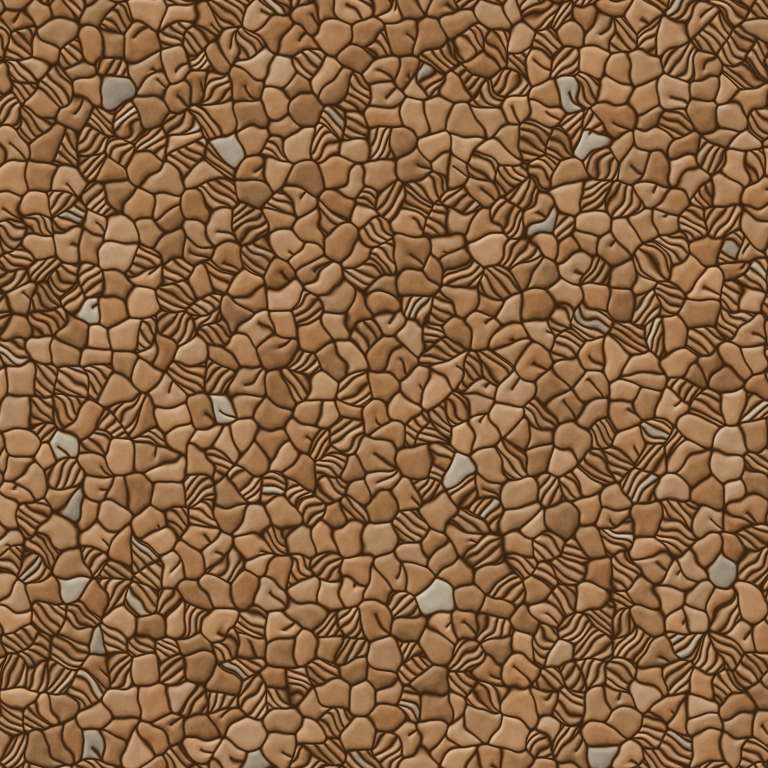
Write a Shadertoy shader that draws this texture.

```glsl
// Packed bed of rounded brown pebbles and split slivers with dark seams.

const float STONES_ACROSS = 29.0;
const vec2 LIGHT_DIR = vec2(-0.45, 0.89);
const vec3 SEAM_BROWN = vec3(0.22, 0.14, 0.07);
const vec3 CLAY_BROWN = vec3(0.60, 0.44, 0.29);
const vec3 PALE_SAND = vec3(0.80, 0.69, 0.58);
const vec3 COOL_GREY = vec3(0.62, 0.61, 0.56);

struct Stone {
    float edge; // distance to the nearest seam
    vec2 id;    // unique per stone or sliver
};

vec2 hash22(vec2 p) {
    vec3 q = fract(p.xyx * vec3(0.1031, 0.1030, 0.0973));
    q += dot(q, q.yzx + 33.33);
    return fract((q.xx + q.yz) * q.zy);
}

float gradientDot(vec2 corner, vec2 offset) {
    return dot(hash22(corner) * 2.0 - 1.0, offset);
}

float gradientNoise(vec2 p) {
    vec2 i = floor(p), f = fract(p);
    vec2 u = f * f * f * (f * (f * 6.0 - 15.0) + 10.0);
    vec2 e = vec2(1.0, 0.0);
    float low = mix(gradientDot(i, f), gradientDot(i + e, f - e), u.x);
    float high = mix(gradientDot(i + e.yx, f - e.yx), gradientDot(i + 1.0, f - 1.0), u.x);
    return mix(low, high, u.y);
}

float smoothMin(float a, float b, float k) {
    float h = max(k - abs(a - b), 0.0) / k;
    return min(a, b) - h * h * k * 0.25;
}

vec2 seedPoint(vec2 cell) {
    return cell + 0.5 + 0.88 * (hash22(cell + 71.0) - 0.5);
}

// Bends straight cell walls into irregular curves.
vec2 warp(vec2 p, float amount) {
    return p + amount * vec2(gradientNoise(p * 1.1 + 13.0), gradientNoise(p * 1.1 + 57.0));
}

// Cuts some stones into parallel slivers and notches others.
Stone splitStone(Stone stone, vec2 local, float spacing) {
    vec2 kind = hash22(stone.id + 19.0);
    float angle = (kind.y < 0.68 ? -0.65 : 0.85) + 0.5 * (fract(kind.y * 17.0) - 0.5);
    vec2 along = vec2(cos(angle), sin(angle));
    vec2 q = vec2(dot(local, along), dot(local, vec2(-along.y, along.x)));
    if (kind.x < 0.34) {
        float strip = q.y / spacing + 0.5;
        float groove = (0.5 - abs(fract(strip) - 0.5)) * spacing;
        stone.edge = smoothMin(stone.edge, groove, 0.05);
        stone.id += floor(strip) * 0.37;
    } else if (kind.x < 0.52) {
        float notch = length(vec2(min(q.x - 0.05, 0.0), q.y));
        stone.edge = smoothMin(stone.edge, notch, 0.05);
    }
    return stone;
}

Stone findStone(vec2 p) {
    p = warp(p, 0.42);
    vec2 base = floor(p), cell = base, toSeed = vec2(0.0);
    float nearest = 9.0;
    for (int y = -1; y <= 1; y++)
    for (int x = -1; x <= 1; x++) {
        vec2 candidate = base + vec2(x, y);
        vec2 r = seedPoint(candidate) - p;
        if (dot(r, r) < nearest) {
            nearest = dot(r, r);
            toSeed = r;
            cell = candidate;
        }
    }
    float edge = 1.0;
    for (int y = -2; y <= 2; y++)
    for (int x = -2; x <= 2; x++) {
        if (x == 0 && y == 0) continue;
        vec2 r = seedPoint(cell + vec2(x, y)) - p;
        edge = smoothMin(edge, dot(0.5 * (toSeed + r), normalize(r - toSeed)), 0.10);
    }
    return splitStone(Stone(edge, cell), -toSeed, 0.30);
}

float domeHeight(float edge, float bevel) {
    float rim = 1.0 - clamp(edge / bevel, 0.0, 1.0);
    return 1.0 - rim * rim;
}

vec3 earthRamp(float tone) {
    vec3 shade = mix(SEAM_BROWN, CLAY_BROWN, clamp(tone * 2.0, 0.0, 1.0));
    return mix(shade, PALE_SAND, clamp(tone * 2.0 - 1.0, 0.0, 1.2));
}

void mainImage(out vec4 fragColor, in vec2 fragCoord) {
    vec2 p = fragCoord / iResolution.y * STONES_ACROSS;
    Stone stone = findStone(p);
    vec2 variation = hash22(stone.id + 5.0);

    // Directional relief from the rounded profile
    float stepSize = 0.07;
    float ahead = findStone(p + LIGHT_DIR * stepSize).edge;
    float slope = (domeHeight(stone.edge, 0.30) - domeHeight(ahead, 0.30)) / stepSize;

    // Stone tone, broad patches and fine grain
    float tone = 0.57 + 0.30 * (variation.x - 0.5) + 0.055 * clamp(slope, -6.0, 6.0);
    tone += 0.10 * gradientNoise(p * 0.35) + 0.10 * gradientNoise(p * 2.3);
    tone += 0.06 * gradientNoise(p * 7.0);
    tone = mix(-0.02, tone, smoothstep(-0.01, 0.11, stone.edge));

    // Warm tint shifts and rare cool stones
    vec3 color = earthRamp(tone);
    color *= mix(vec3(1.0), vec3(1.03, 0.97, 0.90), variation.y);
    float cool = step(0.97, variation.y) * smoothstep(0.02, 0.10, stone.edge);
    color = mix(color, COOL_GREY * (0.6 + 0.7 * tone), 0.75 * cool);
    fragColor = vec4(clamp(color, 0.0, 1.0), 1.0);
}
```
